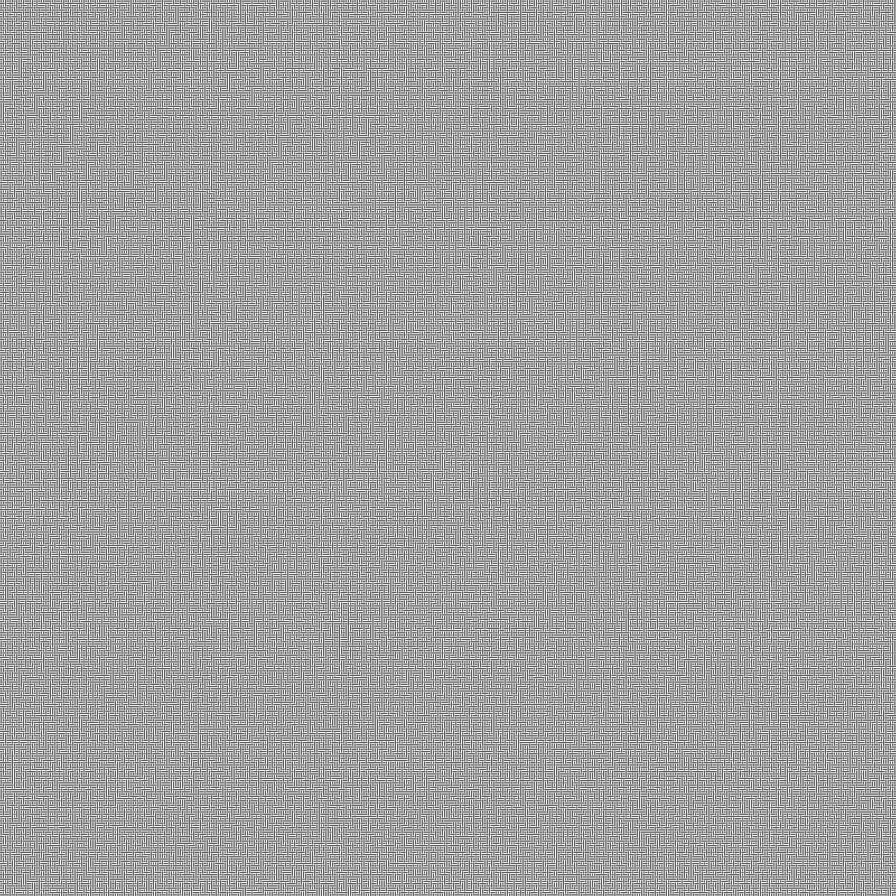
Reproduce this pattern procedurally as a WebGL 1 fragment shader.

```glsl
precision highp float;
// A very fine mesh: each tiny cell holds a dark bar, randomly level or upright.

uniform vec2 u_resolution;

float hash(vec2 p) {
  return fract(sin(dot(p, vec2(127.1, 311.7))) * 43758.5453);
}

// Share of a filter window that falls on the interval center +- halfWidth
vec2 overlap(vec2 position, vec2 center, float halfWidth, float window) {
  vec2 high = min(position + 0.5 * window, center + halfWidth);
  vec2 low = max(position - 0.5 * window, center - halfWidth);
  return max(high - low, 0.0) / window;
}

void main() {
  // 400 cells per side, softened over slightly more than one pixel
  float side = min(u_resolution.x, u_resolution.y);
  vec2 grid = gl_FragCoord.xy / side * 400.0;
  float window = 1.25 * 400.0 / side;

  // Add up the exact bar area of the cells around the pixel
  float ink = 0.0;
  for (int j = -1; j <= 1; j++) {
    for (int i = -1; i <= 1; i++) {
      vec2 cell = floor(grid) + vec2(float(i), float(j));
      vec2 whole = overlap(grid, cell + 0.5, 0.5, window);
      vec2 bar = overlap(grid, cell + 0.5, 0.2, window);
      float upright = step(0.5, hash(cell));
      ink += mix(whole.x * bar.y, bar.x * whole.y, upright);
    }
  }

  vec3 gapColor = vec3(0.98);
  vec3 barColor = vec3(0.11);
  gl_FragColor = vec4(mix(gapColor, barColor, ink), 1.0);
}
```
